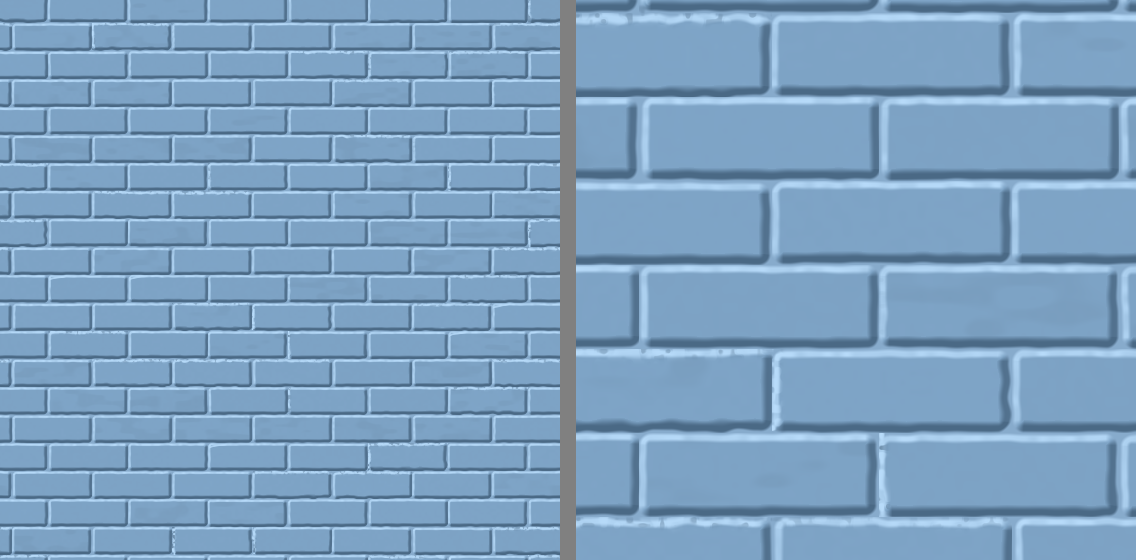
Left: the whole. Right: its middle third, enlarged.
Write a WebGL 2 fragment shader that draws this texture.

```glsl
#version 300 es
precision highp float;

uniform vec2 u_resolution;
out vec4 outColor;

const vec2 GRID = vec2(7.0, 20.0);          // bricks across, courses up
const vec2 BRICK = vec2(20.0 / 7.0, 1.0);   // pitch, in course heights

float hash(vec2 p) {
    return fract(sin(dot(p, vec2(127.1, 311.7))) * 43758.5453);
}

// Value noise that wraps after a whole number of cells
float noise(vec2 p, vec2 period) {
    vec2 i = floor(p), f = fract(p);
    f = f * f * (3.0 - 2.0 * f);
    float a = hash(mod(i, period));
    float b = hash(mod(i + vec2(1.0, 0.0), period));
    float c = hash(mod(i + vec2(0.0, 1.0), period));
    float d = hash(mod(i + 1.0, period));
    return mix(mix(a, b, f.x), mix(c, d, f.x), f.y);
}

// Noise over the canvas, which spans 20 by 20 course heights
float wallNoise(vec2 q, vec2 frequency) {
    return noise(q * frequency, 20.0 * frequency);
}

void main() {
    vec3 faceColor = vec3(0.492, 0.640, 0.774);
    vec3 jointColor = vec3(0.53, 0.67, 0.80);
    vec3 shadowColor = vec3(0.29, 0.41, 0.52);
    vec3 lightColor = vec3(0.72, 0.86, 0.98);

    vec2 q = gl_FragCoord.xy / u_resolution * 20.0;

    // Staggered courses
    float row = floor(q.y - 0.18);
    float shift = mod(row, 2.0) < 0.5 ? 0.15 : 0.597;
    vec2 cell = vec2(q.x / BRICK.x - shift, q.y - 0.18);
    vec2 id = mod(floor(cell), GRID);
    vec2 p = (fract(cell) - 0.5) * BRICK;

    // Each brick sits a little off, with some edges rougher than others
    float wornLeft = smoothstep(0.84, 0.92, hash(id + 3.7));
    float wornTop = smoothstep(0.78, 0.9, hash(id + 8.3));
    p += (vec2(hash(id + 1.3), hash(id + 5.9)) - 0.5) * vec2(0.05, 0.025);
    vec2 wobble = vec2(wallNoise(q, vec2(5.0)), wallNoise(q + 7.0, vec2(5.0))) - 0.5;
    p += wobble * (0.022 + 0.04 * vec2(wornLeft, wornTop));

    // Rounded brick: signed distance and outward direction
    vec2 halfSize = 0.5 * BRICK - 0.045;
    float radius = 0.1;
    vec2 a = abs(p) - halfSize + radius;
    vec2 corner = max(a, 0.0);
    float d = length(corner) + min(max(a.x, a.y), 0.0) - radius;
    vec2 normal = sign(p) * corner / max(length(corner), 0.0001);
    float facing = clamp(dot(normal, vec2(-0.85, 1.0)), -1.0, 1.0);

    // Faint stains on the faces
    float stain = smoothstep(0.5, 0.8, wallNoise(q, vec2(2.0, 5.0)));
    float grain = wallNoise(q, vec2(9.0)) - 0.5;
    vec3 face = faceColor * (1.0 + 0.008 * grain + 0.012 * (hash(id) - 0.5));
    face *= 1.0 - 0.03 * stain * step(0.65, hash(id + 2.1));
    vec3 color = mix(face, jointColor, smoothstep(-0.02, 0.03, d));

    // Bevel lit from the upper left
    float shade = smoothstep(-0.115, -0.025, d) * (1.0 - smoothstep(0.01, 0.055, d));
    float glint = smoothstep(-0.08, -0.025, d) * (1.0 - smoothstep(0.0, 0.05, d));
    color = mix(color, shadowColor, shade * max(-facing, 0.0));
    color = mix(color, lightColor, glint * max(facing, 0.0) * (0.85 + 0.3 * grain));

    // Crumbs along worn left and top edges
    vec2 edge = vec2(p.x + halfSize.x, p.y - halfSize.y);
    vec2 nearEdge = exp(-edge * edge / 0.004);
    float crumbs = wallNoise(q, vec2(13.0));
    float wear = max(nearEdge.x * wornLeft, 0.6 * nearEdge.y * wornTop);
    color = mix(color, lightColor, wear * smoothstep(0.5, 0.75, crumbs));
    color = mix(color, shadowColor, 0.6 * wear * smoothstep(0.35, 0.15, crumbs));

    // A few bricks have a sliver split off the upper left corner
    float t = edge.x / 0.7;
    float crack = edge.y + 0.15 * (1.0 - sqrt(clamp(t, 0.0, 1.0)));
    float span = smoothstep(-0.03, 0.03, t) * (1.0 - smoothstep(0.8, 1.0, t));
    float line = 1.0 - smoothstep(0.012, 0.05, abs(crack));
    color = mix(color, lightColor, 0.8 * line * span * step(0.965, hash(id + 6.4)));

    outColor = vec4(color, 1.0);
}
```
